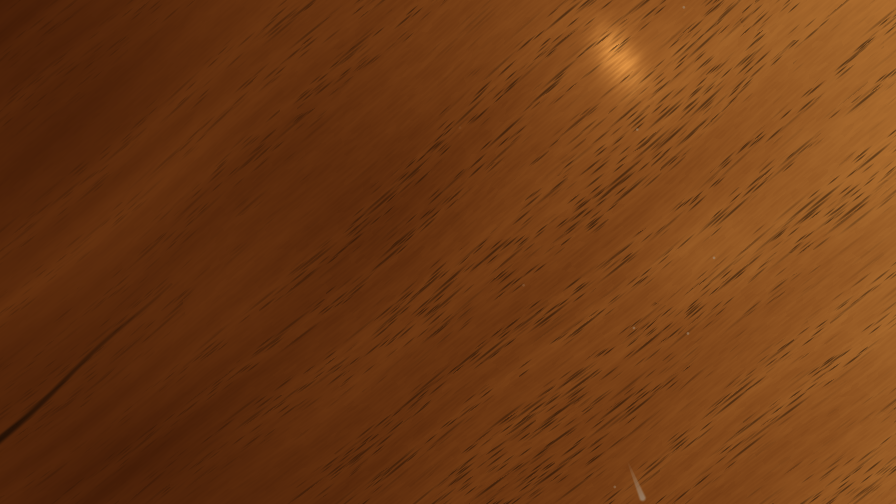
This texture is drawn by a WebGL 2 fragment shader. Its source:

```glsl
#version 300 es
precision highp float;

uniform vec2 u_resolution;
out vec4 fragColor;

vec2 hash2(vec2 cell) {
  vec2 k = vec2(dot(cell, vec2(127.1, 311.7)), dot(cell, vec2(269.5, 183.3)));
  return fract(sin(k) * 43758.5);
}

// Nearest feature point: x = distance, y = random id of its cell
vec2 cellular(vec2 p) {
  vec2 base = floor(p), nearest = vec2(9.0, 0.0);
  for (int j = -1; j <= 1; j++) {
    for (int i = -1; i <= 1; i++) {
      vec2 cell = base + vec2(i, j);
      float d = length(cell + 0.1 + 0.8 * hash2(cell) - p);
      if (d < nearest.x) nearest = vec2(d, hash2(cell + 57.0).x);
    }
  }
  return nearest;
}

float glow(vec2 p, vec2 radius) {
  p /= radius;
  return exp(-dot(p, p));
}

// x = distance to the segment, y = position along it
vec2 segment(vec2 p, vec2 a, vec2 b) {
  float h = clamp(dot(p - a, b - a) / dot(b - a, b - a), 0.0, 1.0);
  return vec2(length(p - mix(a, b, h)), h);
}

// Coordinates along and across the fibres, gently bent
vec2 grainSpace(vec2 p) {
  vec2 along = vec2(cos(0.69), sin(0.69));
  vec2 g = vec2(dot(p, along), dot(p, vec2(-along.y, along.x)));
  g.y += 0.012 * sin(g.x * 2.6 + g.y * 4.0) + 0.004 * sin(g.x * 8.0 - g.y * 9.0);
  return g;
}

float poreCover(vec2 g, float ring) {
  float cover = 0.0;
  float patchy = cellular(g * vec2(4.0, 26.0)).y - 0.5;
  float threshold = mix(0.9, 0.55, smoothstep(-0.8, 1.1, ring + 1.1 * patchy));
  for (int i = 0; i < 3; i++) {
    float n = float(i);
    vec2 pore = cellular(g * vec2(7.0 + 7.0 * n, 120.0 + 35.0 * n) + 31.0 * n);
    float dash = 1.0 - smoothstep(0.05, 0.45, pore.x);
    cover = max(cover, dash * smoothstep(threshold, threshold + 0.35, pore.y));
  }
  return cover;
}

vec3 woodColour(float tone) {
  float t = clamp(tone, -0.25, 1.25);
  float lift = clamp(t, 0.0, 1.0);
  return vec3(0.28, 0.12, 0.03) + t * vec3(0.34, mix(0.2, 0.26, lift), mix(0.07, 0.13, lift));
}

void main() {
  vec2 p = gl_FragCoord.xy / u_resolution.y;
  p.x *= 1.7778 * u_resolution.y / u_resolution.x;
  vec2 g = grainSpace(p);

  // Broad light falling from the right
  float tone = 0.15 + 0.14 * p.x + 0.195 * p.x * p.x + 0.15 * (p.y - 0.5) * p.x;
  tone -= 0.13 * glow(p - vec2(0.72, 0.62), vec2(0.25, 0.22));
  tone -= 0.16 * glow(p - vec2(0.0, 1.0), vec2(0.28, 0.3));
  tone -= 0.13 * glow(p - vec2(0.25, 0.08), vec2(0.35, 0.2));
  tone += 0.12 * glow(p - vec2(1.4, 0.5), vec2(0.13, 0.1));

  // Growth rings and soft stripes of uneven spacing
  float ring = sin(g.y * 49.0 + 2.4 * sin(g.y * 17.0 + 1.0) + 1.2 * sin(g.x * 3.0 + g.y * 9.0));
  tone += 0.03 * ring + 0.035 * sin(g.y * 21.0 + sin(g.x * 4.0));
  tone += 0.02 * sin(g.y * 113.0 + 2.0 * sin(g.x * 2.3 + g.y * 17.0));
  tone += 0.11 * glow(g - vec2(0.6, 0.285), vec2(0.6, 0.045));

  // Fine fibres, clearer toward the light
  float clarity = mix(0.3, 1.0, smoothstep(0.1, 1.15, p.x));
  float fibre = cellular(g * vec2(13.0, 150.0)).x - 0.4;
  float fleck = cellular(g * vec2(45.0, 130.0) + 9.0).y - 0.5;
  tone += clarity * (0.1 * fibre + 0.045 * fleck);
  vec3 colour = woodColour(tone);

  // Reflected lamp
  vec2 lamp = p - vec2(1.225, 0.885);
  float shine = 0.1 * glow(lamp, vec2(0.17, 0.13));
  shine += 0.3 * glow(vec2(lamp.x + 0.4 * lamp.y, lamp.y), vec2(0.04, 0.06)) * (1.0 + 0.8 * fibre);
  colour += shine * vec3(0.85, 0.68, 0.38);

  // Dark pores
  colour *= 1.0 - 0.42 * clarity * poreCover(g, ring);

  // Tapered crack
  vec2 bend = vec2(0.0, 0.004 * sin(p.x * 24.0));
  vec2 crack = segment(p + bend, vec2(-0.02, 0.11), vec2(0.34, 0.44));
  float crackWidth = mix(0.011, 0.004, crack.y);
  colour *= 1.0 - mix(0.6, 0.1, crack.y) * (1.0 - smoothstep(0.1 * crackWidth, crackWidth, crack.x));

  // Dust and a pale chip
  vec2 dust = cellular(p * 10.0 + 4.0);
  float speck = (1.0 - smoothstep(0.012, 0.04, dust.x)) * step(0.9, dust.y) * smoothstep(0.7, 1.5, p.x);
  vec2 chip = segment(p, vec2(1.245, 0.085), vec2(1.275, 0.012));
  float chipWidth = mix(0.002, 0.009, chip.y);
  float chipCover = (1.0 - smoothstep(0.3 * chipWidth, chipWidth, chip.x)) * chip.y;
  colour = mix(colour, vec3(0.62, 0.54, 0.46), max(0.6 * speck, 0.75 * chipCover));

  fragColor = vec4(clamp(colour, 0.0, 1.0), 1.0);
}
```
